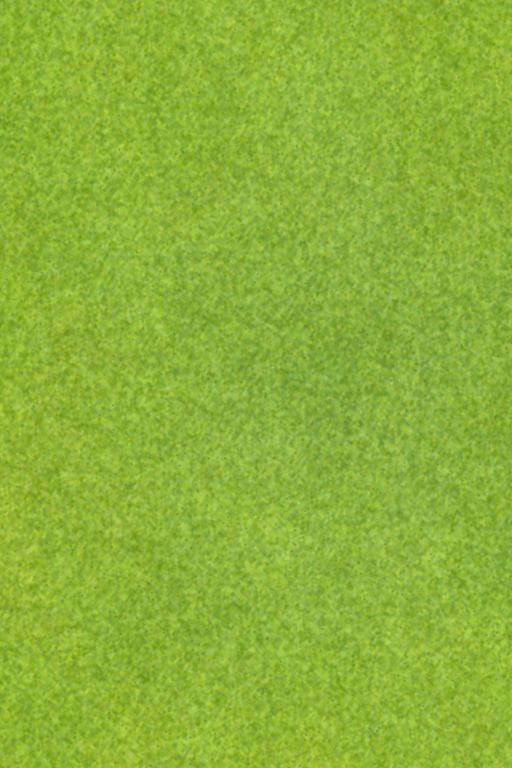
Reproduce this texture procedurally as a WebGL 1 fragment shader.

```glsl
precision highp float;
// Closely mown lawn seen from above: fine soft grain in fresh greens.
// Rotated value noise makes blades, clumps and broad patches of light;
// sparse soft dots add dark gaps and straw-coloured flecks.

uniform vec2 u_resolution;

const vec3 GRASS = vec3(0.553, 0.698, 0.212);
const vec3 STRAW = vec3(0.70, 0.69, 0.31);
const vec3 SHADE = vec3(0.38, 0.53, 0.14);
const vec3 LIGHT_AXIS = vec3(1.0, 0.96, 0.72);
const vec3 WARM_AXIS = vec3(1.0, 0.10, -0.25);

float hash(vec2 p) {
  vec3 q = fract(vec3(p.xyx) * 0.1031);
  q += dot(q, q.yzx + 33.33);
  return fract((q.x + q.y) * q.z);
}

// Smooth value noise centred on zero, from -0.5 to 0.5.
float noise(vec2 p) {
  vec2 cell = floor(p);
  vec2 f = fract(p);
  f = f * f * (3.0 - 2.0 * f);
  float low = mix(hash(cell), hash(cell + vec2(1.0, 0.0)), f.x);
  float high = mix(hash(cell + vec2(0.0, 1.0)), hash(cell + 1.0), f.x);
  return mix(low, high, f.y) - 0.5;
}

vec2 rotate(vec2 p, float angle) {
  float c = cos(angle);
  float s = sin(angle);
  return vec2(c * p.x - s * p.y, s * p.x + c * p.y);
}

// Broad patches: each octave is finer, fainter and turned.
float patches(vec2 p, float frequency) {
  float sum = 0.0;
  float weight = 1.0;
  for (int i = 0; i < 4; i++) {
    sum += weight * noise(p * frequency + 17.0);
    p = rotate(p, 0.9);
    frequency *= 2.1;
    weight *= 0.65;
  }
  return sum;
}

// Short blades: two layers of slightly stretched grain, leaning both ways.
float blades(vec2 p, float frequency) {
  vec2 leanRight = rotate(p, 0.55) * vec2(1.1, 0.8) * frequency;
  vec2 leanLeft = rotate(p, -0.75) * vec2(1.15, 0.85) * frequency;
  return noise(leanRight + 40.0) + 0.8 * noise(leanLeft + 90.0);
}

// One soft dot in a random share of the cells.
float flecks(vec2 p, float frequency, float share, float radius, float seed) {
  vec2 q = p * frequency + seed;
  vec2 cell = floor(q);
  vec2 offset = vec2(hash(cell + 3.7), hash(cell + 8.3));
  vec2 centre = 0.3 + 0.4 * offset;
  float dotMask = 1.0 - smoothstep(0.2 * radius, radius, length(fract(q) - centre));
  return dotMask * step(hash(cell + 21.1), share);
}

// Soft round area of influence.
float glow(vec2 p, vec2 centre, vec2 size) {
  vec2 d = (p - centre) / size;
  return exp(-dot(d, d));
}

void main() {
  vec2 uv = gl_FragCoord.xy / u_resolution;
  vec2 p = gl_FragCoord.xy / u_resolution.y + 1.0;

  // Broad light and colour of the lawn.
  float pale = glow(uv, vec2(0.65, 0.50), vec2(0.55, 0.38));
  float dry = glow(uv, vec2(0.0, 0.38), vec2(0.30, 0.20))
            + 0.7 * glow(uv, vec2(0.4, 0.0), vec2(0.6, 0.12));
  float sunlit = glow(uv, vec2(0.55, 0.95), vec2(0.5, 0.18));
  float shaded = glow(uv, vec2(0.85, 0.52), vec2(0.35, 0.10));
  float patchLight = patches(rotate(p, 0.4), 7.0);

  // Grain from single blades up to clumps.
  float fine = blades(p, 255.0);
  float clumps = noise(rotate(p, 0.3) * 115.0);
  float light = 0.125 * fine + 0.07 * clumps + 0.038 * patchLight
              + 0.018 * sunlit + 0.012 * dry - 0.022 * shaded;
  float warmth = 0.045 * noise(rotate(p, 1.1) * 150.0 + 60.0)
               + 0.02 * patches(p + 5.0, 12.0) + 0.022 * dry - 0.008;
  float blue = 0.11 * noise(rotate(p, 0.8) * 190.0 + 130.0)
             + 0.075 * (pale - 0.42) + 0.02 * patches(p + 9.0, 9.0);

  vec3 color = GRASS + light * LIGHT_AXIS + warmth * WARM_AXIS;
  color.b += blue;

  // Dark gaps between blades and scattered dry tips.
  color = mix(color, SHADE, 0.45 * flecks(rotate(p, 0.5), 105.0, 0.16, 0.28, 11.0));
  color = mix(color, STRAW, 0.50 * flecks(rotate(p, 0.2), 85.0, 0.07 + 0.06 * dry, 0.27, 29.0));

  gl_FragColor = vec4(clamp(color, 0.0, 1.0), 1.0);
}
```
